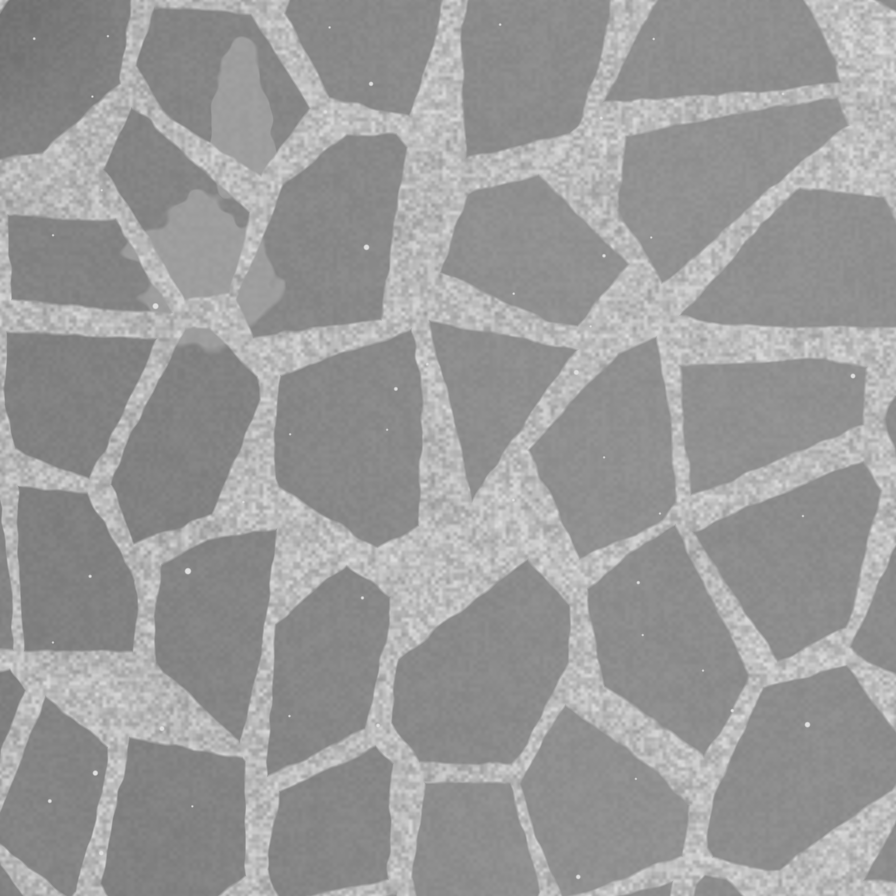
Write a Shadertoy shader that draws this texture.

```glsl
// Irregular grey paving: angular stones set in paler, grainy mortar.
// Stones are Voronoi cells whose sides are pulled in by tapering gaps and
// trimmed by a random cut; noise adds grain, worn edges, film and specks.

const float STONE_LEFT = 0.510;
const float STONE_RIGHT = 0.560;
const float MORTAR = 0.742;
const float FILM = 0.635;
const float SPECK = 0.88;

float hash(vec2 p) {
    return fract(sin(dot(p, vec2(127.1, 311.7))) * 43758.5453);
}

vec2 hash2(vec2 p) {
    return vec2(hash(p), hash(p + 57.3));
}

float valueNoise(vec2 p) {
    vec2 cell = floor(p);
    vec2 f = fract(p);
    f = f * f * (3.0 - 2.0 * f);
    float low = mix(hash(cell), hash(cell + vec2(1.0, 0.0)), f.x);
    float high = mix(hash(cell + vec2(0.0, 1.0)), hash(cell + 1.0), f.x);
    return mix(low, high, f.y);
}

// Noise centred on zero
float grain(vec2 p, float scale) {
    return valueNoise(p * scale) - 0.5;
}

vec2 site(vec2 cell, float jitter) {
    return cell + 0.5 + jitter * (hash2(cell) - 0.5);
}

// Narrow stones on the left, broad ones on the right, with a slight lean
vec2 pavingSpace(vec2 uv) {
    float x = 7.5 * uv.x - 1.4 * uv.x * uv.x;
    float lean = (uv.x - 0.25) * (uv.y - 0.3) * 1.3;
    return vec2(x - lean, uv.y * 4.7) + vec2(3.0, 11.0);
}

// Positive inside a stone, negative in the mortar; also returns its cell
float stoneDistance(vec2 p, float jitter, out vec2 id) {
    vec2 base = floor(p);
    float nearest = 1e3;
    for (int y = -1; y <= 1; y++)
    for (int x = -1; x <= 1; x++) {
        vec2 cell = base + vec2(x, y);
        float reach = length(site(cell, jitter) - p);
        if (reach < nearest) {
            nearest = reach;
            id = cell;
        }
    }

    // One random straight cut per stone
    vec2 centre = site(id, jitter);
    float angle = 6.2832 * hash(id + 8.6);
    float cut = mix(0.27, 0.62, hash(id + 23.9));
    float d = cut - dot(p - centre, vec2(cos(angle), sin(angle)));

    // Sides facing the neighbours, each with its own taper
    for (int y = -2; y <= 2; y++)
    for (int x = -2; x <= 2; x++) {
        if (x == 0 && y == 0) continue;
        vec2 other = id + vec2(x, y);
        vec2 otherCentre = site(other, jitter);
        vec2 normal = normalize(otherCentre - centre);
        vec2 fromMiddle = p - 0.5 * (centre + otherCentre);
        float along = dot(fromMiddle, vec2(-normal.y, normal.x));
        vec2 key = id * 7.13 + other * 3.71;
        float slope = 0.5 * (hash(key) - 0.5);
        float gap = 0.03 + max(0.0, 0.07 * hash(key + 4.7) + slope * along);
        d = min(d, -dot(fromMiddle, normal) - gap);
    }
    return d;
}

// Sparse small dots, one candidate per grid cell
float specks(vec2 uv, float scale, float chance) {
    vec2 cell = floor(uv * scale);
    vec2 centre = 0.2 + 0.6 * hash2(cell + 91.0);
    float radius = mix(0.0008, 0.0032, pow(hash(cell + 14.0), 3.0));
    float d = length(fract(uv * scale) - centre) / scale - radius;
    return step(hash(cell + 37.0), chance) * (1.0 - smoothstep(-0.001, 0.0014, d));
}

// Ragged pale film lying over part of the stones
float filmMask(vec2 uv, vec2 centre, vec2 size) {
    float ragged = 0.5 * grain(uv, 22.0) + 0.25 * grain(uv, 60.0);
    float d = length((uv - centre) / size) + ragged;
    return 1.0 - smoothstep(0.95, 1.03, d);
}

void mainImage(out vec4 fragColor, in vec2 fragCoord) {
    vec2 uv = fragCoord / iResolution.xy;

    // Stone layout with slightly worn edges
    vec2 worn = vec2(grain(uv, 60.0), grain(uv + 5.0, 60.0)) * 0.004;
    vec2 id;
    float d = stoneDistance(pavingSpace(uv + worn), 0.78, id);
    float inside = smoothstep(-0.010, 0.010, d);

    // Stone faces: smooth, darker to the left and in the top left corner
    float stone = mix(STONE_LEFT, STONE_RIGHT, smoothstep(0.0, 0.75, uv.x));
    stone += 0.022 * (hash(id + 66.0) - 0.5);
    stone += 0.035 * grain(uv, 230.0) + 0.015 * grain(uv, 45.0);
    stone -= 0.06 * (1.0 - smoothstep(0.0, 0.18, length(uv - vec2(0.0, 1.0))));
    float film = max(filmMask(uv, vec2(0.23, 0.69), vec2(0.08, 0.09)),
                     filmMask(uv, vec2(0.27, 0.85), vec2(0.035, 0.09)));
    stone = mix(stone, FILM + 0.03 * grain(uv, 200.0), film * 0.85);

    // Mortar: fine sandy grain
    float mortar = MORTAR + 0.17 * grain(uv, 240.0) + 0.09 * grain(uv, 120.0);
    mortar += 0.04 * grain(uv, 18.0) - 0.02 * (1.0 - uv.x);

    float grey = mix(mortar, stone, inside);
    grey = mix(grey, SPECK, specks(uv, 13.0, 0.28));
    fragColor = vec4(vec3(grey), 1.0);
}
```
